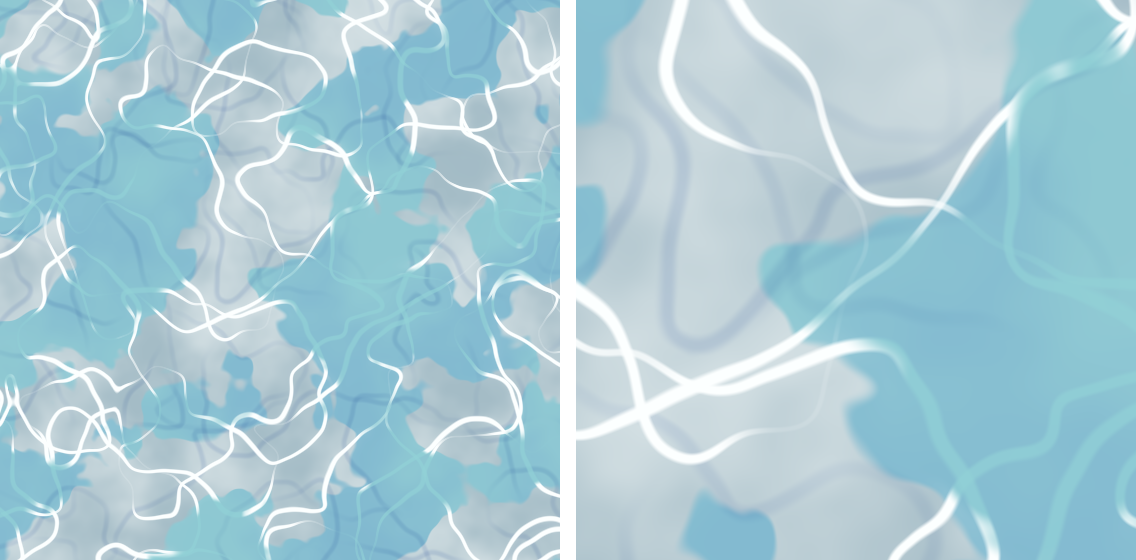
Left: the whole. Right: its middle third, enlarged.
This texture is drawn by a three.js fragment shader. Its source:

```glsl
#define BLUE_DEEP vec3(0.50, 0.725, 0.815)
#define BLUE_PALE vec3(0.55, 0.785, 0.825)
#define GREY_DARK vec3(0.64, 0.735, 0.775)
#define GREY_LIGHT vec3(0.82, 0.87, 0.885)
#define TEAL vec3(0.57, 0.82, 0.84)
#define WHITE vec3(0.99, 1.0, 1.0)
#define SHADE vec3(0.86, 0.89, 0.95)
#define PATCH_SCALE 4.3
#define BLUE_BIAS 0.02
#define VEIN_SCALE 3.6
#define VEIN_WIDTH 0.0052
#define WARP 0.045

varying vec2 vUv;

const mat2 TURN = mat2(0.8, 0.6, -0.6, 0.8);

vec2 hash2(vec2 p) {
  vec3 q = fract(p.xyx * vec3(0.1031, 0.1030, 0.0973));
  q += dot(q, q.yzx + 33.33);
  return fract((q.xx + q.yz) * q.zy);
}

float corner(vec2 cell, vec2 offset) {
  return dot(hash2(cell + offset) * 2.4 - 1.2, fract(cell) - offset);
}

// Gradient noise, roughly -0.6 to 0.6
float noise(vec2 p) {
  vec2 i = floor(p);
  vec2 f = p - i;
  vec2 u = f * f * f * (f * (f * 6.0 - 15.0) + 10.0);
  vec2 e = vec2(1.0, 0.0);
  float a = dot(hash2(i) * 2.4 - 1.2, f);
  float b = dot(hash2(i + e.xy) * 2.4 - 1.2, f - e.xy);
  float c = dot(hash2(i + e.yx) * 2.4 - 1.2, f - e.yx);
  float d = dot(hash2(i + e.xx) * 2.4 - 1.2, f - e.xx);
  return mix(mix(a, b, u.x), mix(c, d, u.x), u.y);
}

float fbm(vec2 p) {
  float sum = 0.0;
  float gain = 1.0;
  for (int i = 0; i < 4; i++) {
    sum += gain * noise(p);
    p = TURN * p * 2.03 + 17.3;
    gain *= 0.48;
  }
  return sum;
}

vec2 warp(vec2 p, float seed) {
  vec2 q = p * 6.0 + seed;
  vec2 broad = vec2(noise(q), noise(q + 41.7));
  q = TURN * p * 19.0 + seed;
  vec2 fine = vec2(noise(q), noise(q + 23.1));
  return p + WARP * (broad + 0.28 * fine);
}

float veinField(vec2 p, float scale, float seed) {
  vec2 q = warp(p, seed) * scale + seed * 3.7;
  return noise(q) + 0.35 * noise(TURN * q * 2.0 + 7.4);
}

// Distance to the zero contour; flat spots swell into blobs
float veinDistance(vec2 p, float scale, float seed) {
  vec2 e = vec2(0.0015, 0.0);
  float n = veinField(p, scale, seed);
  vec2 slope = vec2(veinField(p + e.xy, scale, seed),
                    veinField(p + e.yx, scale, seed)) - n;
  return abs(n) / max(length(slope) / e.x, 0.3 * scale);
}

void main() {
  vec2 p = vUv;

  // Blue pools over clouded grey
  float pool = fbm(warp(p, 5.0) * PATCH_SCALE + 11.6) + BLUE_BIAS;
  float cloud = fbm(p * 5.0 + 63.2);
  vec3 blue = mix(BLUE_DEEP, BLUE_PALE, smoothstep(-0.4, 0.4, fbm(p * 3.5 + 29.4)));
  vec3 grey = mix(GREY_DARK, GREY_LIGHT, smoothstep(-0.55, 0.6, cloud));
  vec3 color = mix(grey, blue, 0.95 * smoothstep(-0.03, 0.03, pool));

  // Soft dark veins below the surface
  for (int i = 0; i < 3; i++) {
    float k = float(i);
    float d = veinDistance(p, VEIN_SCALE + 0.7 * k, 83.0 + 13.7 * k);
    float fade = smoothstep(-0.25, 0.3, noise(p * 5.0 + 9.1 * k + 3.3));
    color *= mix(vec3(1.0), SHADE, 0.75 * fade * (1.0 - smoothstep(0.001, 0.0075, d)));
  }

  // Bright veins: white over grey, teal within the pools
  float lit = 1.0 - smoothstep(0.03, 0.2, pool);
  vec3 veinColor = mix(TEAL, WHITE, lit);
  for (int i = 0; i < 3; i++) {
    float k = float(i);
    float d = veinDistance(p, VEIN_SCALE + 0.6 * k, 19.0 + 11.3 * k);
    float swell = smoothstep(-0.4, 0.45, noise(p * 6.0 + 31.7 * k + 2.2));
    float width = VEIN_WIDTH * mix(0.2, 1.15, swell);
    float line = 1.0 - smoothstep(0.45 * width, width + 0.0012, d);
    float glow = 0.14 * lit * swell * exp(-d / 0.01);
    float strength = mix(0.7, 1.0, lit) * smoothstep(-0.1, 0.35, swell);
    color = mix(color, veinColor, max(line * strength, glow));
  }

  gl_FragColor = vec4(color, 1.0);
}
```
